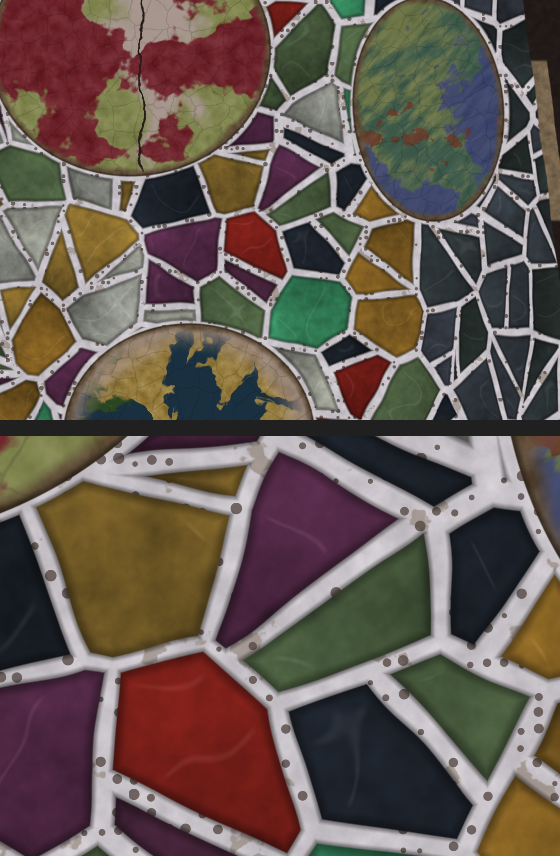
Top, the full canvas; bottom, a detail of the centre.
This texture is drawn by a WebGL 2 fragment shader. Its source:

```glsl
#version 300 es
precision highp float;
uniform vec2 u_resolution;
out vec4 fragColor;

vec2 hash2(vec2 p) {
  p = vec2(dot(p, vec2(127.1, 311.7)), dot(p, vec2(269.5, 183.3)));
  return fract(sin(p) * 43758.5);
}

float gradientNoise(vec2 p) {
  vec2 i = floor(p), f = fract(p), u = f * f * f * (f * (f * 6.0 - 15.0) + 10.0);
  vec4 g;
  for (int k = 0; k < 4; k++) {
    vec2 o = vec2(k & 1, k >> 1);
    g[k] = dot(hash2(i + o) * 2.0 - 1.0, f - o);
  }
  return mix(mix(g.x, g.y, u.x), mix(g.z, g.w, u.x), u.y);
}

float fbm(vec2 p) {
  float sum = 0.0, amp = 1.0;
  for (int k = 0; k < 5; k++) {
    sum += amp * gradientNoise(p);
    p = mat2(1.6, 1.2, -1.2, 1.6) * p + 7.3;
    amp *= 0.55;
  }
  return sum;
}

vec2 site(vec2 cell) { return cell + 0.5 + 0.86 * (hash2(cell) - 0.5); }

// x: distance to the nearest cell border, yz: cell
vec3 voronoi(vec2 q) {
  vec2 base = floor(q), cell = base;
  float best = 9.0, border = 9.0;
  for (int k = 0; k < 9; k++) {
    vec2 c = base + vec2(k % 3 - 1, k / 3 - 1);
    float d = distance(q, site(c));
    if (d < best) { best = d; cell = c; }
  }
  vec2 s = site(cell);
  for (int k = 0; k < 25; k++) {
    if (k == 12) continue;
    vec2 t = site(cell + vec2(k % 5 - 2, k / 5 - 2));
    border = min(border, dot(0.5 * (s + t) - q, normalize(t - s)));
  }
  return vec3(border, cell);
}

float ellipse(vec2 p, vec2 radii, float tilt) {
  p = mat2(cos(tilt), -sin(tilt), sin(tilt), cos(tilt)) * p;
  float k = length(p / radii);
  return k * (k - 1.0) / (length(p / (radii * radii)) + 1e-4);
}

float blot(float v, float level) { return smoothstep(level - 0.04, level + 0.04, v); }

vec3 roseGlaze(vec2 p) {
  float n = fbm(p * 5.0 + 3.0), fine = fbm(p * 26.0);
  vec3 c = vec3(0.50, 0.52, 0.31) + 0.10 * fine;
  c = mix(c, vec3(0.68, 0.60, 0.60), 0.85 * blot(0.15 - abs(p.x - 0.34 + 0.2 * n) + 0.3 * (p.y - 0.9), 0.05));
  float band = 0.20 - 1.1 * abs(p.y - 0.77 - 0.35 * abs(p.x - 0.32));
  float red = blot(band + 0.75 * n + 0.10 * fine, 0.06);
  c = mix(c, vec3(0.43, 0.14, 0.17) + 0.10 * fine, red);
  float crack = abs(p.x - 0.335 - 0.03 * gradientNoise(p.yy * vec2(9.0, 3.0)) - 0.008 * fine);
  return mix(c, vec3(0.15, 0.11, 0.10), 1.0 - smoothstep(0.001, 0.0035, crack));
}

vec3 seaGlaze(vec2 p) {
  float n = fbm(p * vec2(5.0, 7.0) + 11.0), brush = fbm(vec2(p.x + p.y, p.y - p.x) * vec2(9.0, 34.0));
  vec3 c = mix(vec3(0.25, 0.36, 0.30), vec3(0.43, 0.46, 0.28), smoothstep(-0.3, 0.4, n + 0.6 * brush));
  float blue = max(1.6 * (p.x - 1.08), 0.9 * (0.60 - p.y));
  c = mix(c, vec3(0.22, 0.25, 0.45), 0.85 * blot(blue + 0.4 * n + 0.15 * brush, 0.07));
  float spots = fbm(p * 17.0 + 5.0) - 5.0 * abs(p.y - 0.67);
  return mix(c, vec3(0.42, 0.22, 0.16), 0.8 * blot(spots, 0.12)) + 0.06 * brush;
}

vec3 sunGlaze(vec2 p, float depth) {
  vec2 swirl = p + 0.12 * vec2(fbm(p * 4.0), fbm(p * 4.0 + 20.0));
  float n = fbm(swirl * 6.0 + 1.5), fine = fbm(p * 34.0);
  vec3 c = vec3(0.58, 0.48, 0.24) + 0.14 * fine;
  c = mix(c, vec3(0.16, 0.27, 0.13), blot(0.32 - p.x + 0.4 * n, 0.02));
  c = mix(c, vec3(0.10, 0.19, 0.25), blot(n + 0.6 * (p.x - 0.48) - 0.8 * (p.y - 0.08), 0.06));
  return mix(vec3(0.60, 0.52, 0.46) + 0.08 * fine, c, blot(depth + 0.04 * n, 0.045));
}

vec3 glassColour(float h) {
  vec3 tints[11] = vec3[](
    vec3(0.27, 0.34, 0.23), vec3(0.56, 0.57, 0.53), vec3(0.25, 0.13, 0.21), vec3(0.49, 0.36, 0.13),
    vec3(0.10, 0.12, 0.15), vec3(0.18, 0.45, 0.31), vec3(0.27, 0.34, 0.23), vec3(0.28, 0.14, 0.24),
    vec3(0.48, 0.38, 0.16), vec3(0.40, 0.10, 0.08), vec3(0.54, 0.55, 0.52));
  return tints[int(h * 10.99)];
}

void main() {
  vec2 p = gl_FragCoord.xy / u_resolution.y;
  float px = 1.0 / u_resolution.y;
  float fine = fbm(p * 45.0), broad = fbm(p * 8.0);

  float rose = ellipse(p - vec2(0.31, 0.88), vec2(0.335, 0.30), 0.0);
  float sea = ellipse(p - vec2(1.02, 0.74), vec2(0.18, 0.268), 0.08);
  float sun = ellipse(p - vec2(0.45, -0.04), vec2(0.30, 0.27), 0.0);
  float plate = min(rose, min(sea, sun));

  // Shards: cells, many split by a straight cut, narrower to the right
  vec2 q = 6.2 * (p + 0.005 * vec2(gradientNoise(p * 15.0), gradientNoise(p * 15.0 + 9.0)));
  q.x += 4.0 * max(p.x - 1.0, 0.0);
  vec3 cell = voronoi(q);
  vec2 id = cell.yz, centre = site(id), cut = hash2(id + 31.7);
  float edge = cell.x;
  if (cut.x < 0.62) {
    float angle = 6.283 * cut.y;
    float side = dot(q - centre, vec2(cos(angle), sin(angle))) + 0.5 * (cut.x - 0.31);
    edge = min(edge, abs(side));
    id += 0.37 * sign(side);
  }
  vec2 h = hash2(id + 4.3);
  edge = min(edge, 6.2 * plate) - 0.045 - 0.035 * h.y - 0.03 * gradientNoise(p * 11.0);
  vec3 glass = glassColour(h.x);
  if (centre.x > 6.0 + 1.2 * h.y) glass = mix(vec3(0.13, 0.16, 0.15), vec3(0.21, 0.23, 0.27), h.x);
  float slope = dot(q - centre, cos(6.283 * h.x + vec2(0.0, 1.57)));
  glass *= 1.0 + 0.3 * slope + 0.28 * broad + 0.16 * fine;
  glass *= mix(0.68, 1.0, smoothstep(0.0, 0.06, edge));
  float ripple = abs(gradientNoise(p * 9.0 + h * 20.0));
  glass += 0.05 * (1.0 - smoothstep(0.0, 0.025, ripple)) * smoothstep(0.05, 0.12, edge);

  // Grout with stains and grit
  vec3 grout = vec3(0.78, 0.76, 0.78) + 0.09 * fine + 0.05 * broad;
  grout = mix(grout, vec3(0.55, 0.49, 0.44), 0.6 * blot(fbm(p * 19.0 + 40.0), 0.34));
  vec2 g = p * 75.0, gi = floor(g), gh = hash2(gi + 8.1);
  float grain = length(g - gi - 0.3 - 0.4 * gh) - 0.12 - 0.2 * gh.y;
  float grit = step(gh.x, 0.28) * (1.0 - smoothstep(0.0, 75.0 * px, grain));
  grout = mix(grout, vec3(0.34, 0.29, 0.27), 0.8 * grit);
  grout *= mix(0.6, 1.0, smoothstep(0.0, 0.03, -edge));
  vec3 colour = mix(grout, glass, smoothstep(-6.2 * px, 6.2 * px, edge));

  // Glazed plates with crackle and a burnt rim
  vec3 glaze = rose < 0.0 ? roseGlaze(p) : sea < 0.0 ? seaGlaze(p) : sunGlaze(p, -sun);
  float crackle = voronoi(p * 19.0 + 0.5 * broad).x;
  glaze *= mix(0.87, 1.0, smoothstep(0.0, 0.05, crackle));
  float rim = smoothstep(0.004, 0.022, -plate + 0.012 * broad);
  glaze = mix(vec3(0.36, 0.29, 0.21) + 0.12 * fine, glaze, rim);
  glaze *= mix(0.55, 1.0, smoothstep(0.0, 0.007, -plate));
  colour = mix(colour, glaze, smoothstep(px, -px, plate));

  // Dark gap and pale ledge past the right border
  float beyond = p.x - 1.245 - 0.13 * (1.0 - p.y) - 0.004 * broad;
  float ledge = smoothstep(0.04, 0.036, beyond) * smoothstep(0.47, 0.48, p.y) * smoothstep(0.86, 0.85, p.y);
  vec3 gap = mix(vec3(0.13, 0.10, 0.09), vec3(0.46, 0.39, 0.30), ledge) * (1.0 + 0.3 * fine);
  colour = mix(colour, gap, smoothstep(-px, px, beyond));
  fragColor = vec4(clamp(colour, 0.0, 1.0), 1.0);
}
```
